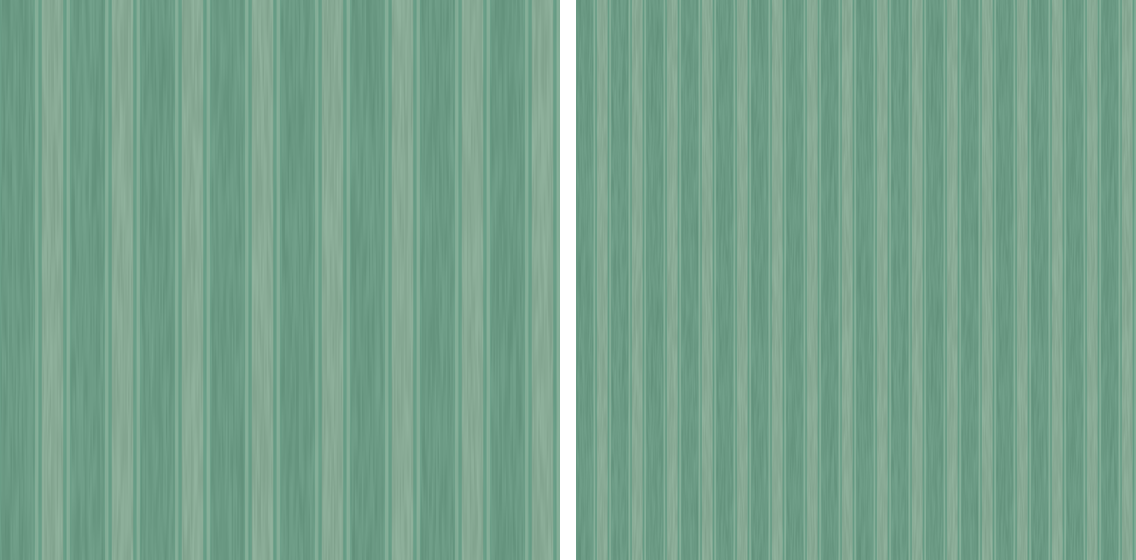
Left: one tile. Right: repeated 2 by 2.
Give the GLSL for this pattern, as a WebGL 2 fragment shader.

```glsl
#version 300 es
precision highp float;
// Vertical green stripes: broad bands flanked by thin lines, with a fine combed grain.

uniform vec2 u_resolution;
out vec4 outColor;

const float REPEATS = 8.0;           // stripe groups across the canvas
const float BAND_CENTRE = 0.75;      // centre of the pale band within a repeat
const float BAND_HALF = 0.153;       // half width of the pale band
const float LINE_INNER = 0.201;      // thin pale line, distances from band centre
const float LINE_OUTER = 0.250;

const vec3 DARK_GREEN = vec3(0.418, 0.602, 0.516);
const vec3 PALE_GREEN = vec3(0.533, 0.667, 0.584);
const vec3 EDGE_TINT = vec3(-0.012, 0.014, 0.010);  // fresher green beside edges

const vec2 FINE_GRAIN = vec2(400.0, 14.0);   // columns and rows of streaks
const vec2 BROAD_GRAIN = vec2(144.0, 5.0);
const float FINE_STRENGTH = 0.060;
const float BROAD_STRENGTH = 0.022;
const float PLAIN_GRAIN = 0.35;      // share of grain left on lines and gaps

float hash(vec2 cell) {
    uvec2 q = uvec2(cell) * uvec2(1597u, 3812u) + 71u;
    uint n = (q.x ^ (q.y * 2741u)) * 26699u;
    n ^= n >> 15u;
    n *= 739981u;
    n ^= n >> 13u;
    n *= 91813u;
    n ^= n >> 16u;
    return float(n & 65535u) / 65535.0;
}

// Smooth noise down one column, shifted by a random amount; wraps both ways.
float streak(float column, float y, vec2 cells) {
    column = mod(column, cells.x);
    float row = y * cells.y + hash(vec2(column, 97.0)) * cells.y;
    float base = floor(row);
    float blend = smoothstep(0.0, 1.0, row - base);
    float low = hash(vec2(column, mod(base, cells.y)));
    float high = hash(vec2(column, mod(base + 1.0, cells.y)));
    return mix(low, high, blend);
}

// Tall streaks blended across neighbouring columns, centred on zero.
float grain(vec2 uv, vec2 cells) {
    float x = uv.x * cells.x;
    float column = floor(x);
    float blend = smoothstep(0.0, 1.0, x - column);
    return mix(streak(column, uv.y, cells),
               streak(column + 1.0, uv.y, cells), blend) - 0.5;
}

// Antialiased cover of everything nearer than the given edge.
float inside(float dist, float edge, float soft) {
    return 1.0 - smoothstep(edge - soft, edge + soft, dist);
}

void main() {
    vec2 uv = gl_FragCoord.xy / u_resolution;
    float soft = 0.75 * REPEATS / u_resolution.x;

    // Distance from the nearest pale band centre, in repeats
    float dist = abs(fract(uv.x * REPEATS - BAND_CENTRE + 0.5) - 0.5);

    // Pale band and its two side lines
    float band = inside(dist, BAND_HALF, soft);
    float line = inside(dist, LINE_OUTER, soft) - inside(dist, LINE_INNER, soft);
    vec3 color = mix(DARK_GREEN, PALE_GREEN, band + line);

    // Broad areas carry the full grain; lines and gaps stay smoother and fresher
    float broad = band + 1.0 - inside(dist, LINE_OUTER + 0.012, 0.012 + soft);
    color += EDGE_TINT * (1.0 - broad);

    // Combed grain
    float texture_shade = FINE_STRENGTH * grain(uv, FINE_GRAIN)
                        + BROAD_STRENGTH * grain(uv, BROAD_GRAIN);
    color += texture_shade * mix(PLAIN_GRAIN, 1.0, broad);

    outColor = vec4(color, 1.0);
}
```
